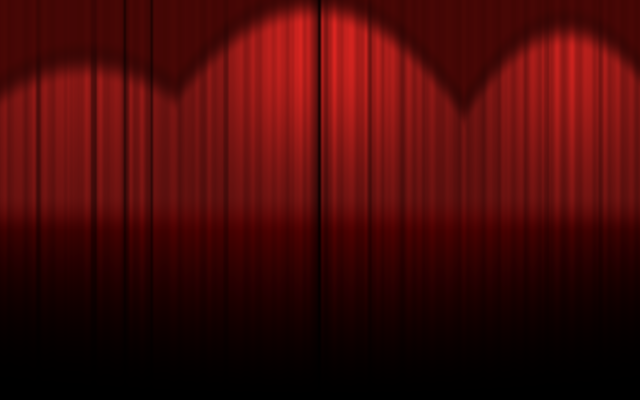
Give the GLSL for this texture, as a WebGL 1 fragment shader.

```glsl
precision highp float;
// A closed red stage curtain under three soft arched pools of light.
// Vertical folds come from 1D gradient noise and a warped wave; the arches
// are parabolas, and the light falls through a dim band to black at the floor.

uniform vec2 u_resolution;

#define FOLD_COUNT 46.0
#define FOLD_DEPTH 0.30
#define CREASE_DEPTH 0.38
#define ARCH_SOFTNESS 0.055
#define SHADOW_LINE 0.535
#define SHADOW_SOFTNESS 0.05
#define SEAM_X 0.499
#define SEAM_WIDTH 0.0032
#define TOP_CLOTH vec3(0.27, 0.025, 0.018)
#define LIT_TINT vec3(1.0, 0.17, 0.15)
#define DIM_TINT vec3(1.0, 0.012, 0.015)

float slope(float cell) {
    return fract(sin(cell * 127.1 + 3.7) * 4375.85) * 2.0 - 1.0;
}

// One-dimensional gradient noise, roughly -0.5 to 0.5.
float gradientNoise(float x) {
    float cell = floor(x);
    float f = x - cell;
    float blend = f * f * f * (f * (f * 6.0 - 15.0) + 10.0);
    return mix(slope(cell) * f, slope(cell + 1.0) * (f - 1.0), blend);
}

// Fold relief, with irregular spacing and narrow dark creases.
float clothShade(float x, float strength) {
    float warp = 0.8 * gradientNoise(x * 13.0) + 0.5 * gradientNoise(x * 29.0 + 8.0);
    float wave = sin(6.28318 * (x * FOLD_COUNT + warp));
    float relief = 0.32 * wave + 0.9 * gradientNoise(x * 71.0 + 4.0)
                 + 0.6 * gradientNoise(x * 137.0 + 21.0);
    float crease = smoothstep(0.12, 0.42, gradientNoise(x * 58.0 + 31.0));
    return 1.0 + strength * (FOLD_DEPTH * relief - CREASE_DEPTH * crease);
}

// Thin dark vertical line with soft sides.
float darkLine(float x, float center, float width) {
    float d = (x - center) / width;
    return exp(-d * d);
}

// Light below a parabolic arch; depth is measured downward from the top.
float archLight(vec2 p, float center, float apex, float curve) {
    float dx = p.x - center;
    float edge = apex + curve * dx * dx;
    return smoothstep(-ARCH_SOFTNESS, ARCH_SOFTNESS, p.y - edge);
}

// Brightness of one pool, fading toward its sides and down the cloth.
float poolLevel(vec2 p, float center, float peak, float width) {
    float dx = (p.x - center) / width;
    float sideFade = exp(-dx * dx);
    float fall = smoothstep(0.12, 0.56, p.y);
    return mix(mix(0.36, peak, sideFade), mix(0.34, 0.41, sideFade), fall);
}

void main() {
    vec2 p = gl_FragCoord.xy / u_resolution;
    p.y = 1.0 - p.y;

    // Three arched pools: center, left and right.
    float middle = archLight(p, 0.49, 0.005, 4.8);
    float left = archLight(p, 0.135, 0.15, 4.0);
    float right = archLight(p, 0.885, 0.065, 8.0);
    float middleRed = middle * poolLevel(p, 0.505, 0.76, 0.17);
    float leftRed = left * poolLevel(p, 0.13, 0.56, 0.15);
    float rightRed = right * poolLevel(p, 0.89, 0.68, 0.12);
    float litRed = max(middleRed, max(leftRed, rightRed));
    float lit = max(middle, max(left, right));

    // Dark upper cloth gives way to the lit cloth.
    vec3 upper = mix(TOP_CLOTH, litRed * LIT_TINT, lit);

    // Dim lower cloth, darkest toward the floor and the outer left.
    float remaining = clamp((1.0 - p.y) / (1.0 - SHADOW_LINE), 0.0, 1.0);
    float sideDistance = abs(p.x - 0.5) * 2.0;
    float floorFall = mix(1.6, 2.4, sideDistance * sideDistance);
    float lowerRed = 0.32 * pow(remaining, floorFall);
    lowerRed *= 1.0 - 0.18 * sideDistance * sideDistance;
    vec3 lower = lowerRed * DIM_TINT;

    float shadow = smoothstep(-SHADOW_SOFTNESS, SHADOW_SOFTNESS, p.y - SHADOW_LINE);
    vec3 color = mix(upper, lower, shadow);

    // Folds are faint above the arches and clear inside the light.
    color *= clothShade(p.x, mix(0.35, 1.0, lit));

    // Long creases on the left, then the meeting edges at the center.
    float longCrease = max(darkLine(p.x, 0.195, 0.0025), darkLine(p.x, 0.237, 0.0025));
    color *= 1.0 - 0.5 * longCrease;
    color *= 1.0 - 0.35 * darkLine(p.x, SEAM_X - 0.005, 0.008);
    color *= 1.0 - 0.85 * darkLine(p.x, SEAM_X, SEAM_WIDTH);

    gl_FragColor = vec4(clamp(color, 0.0, 1.0), 1.0);
}
```
